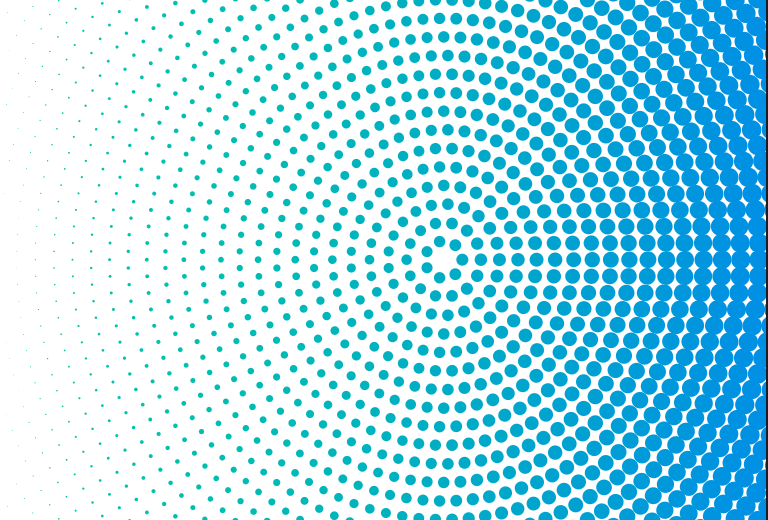
Give the GLSL for this background, as a WebGL 1 fragment shader.

```glsl
precision highp float;
// Halftone of concentric dot rings on white: ring n carries 7n dots, so the
// spacing along each ring stays even. Dots swell from left to right while
// their colour runs from teal to blue; a thin dark strip closes the right side.

uniform vec2 u_resolution;

#define CENTER vec2(0.1149, 0.0006)   // ring centre, in canvas heights from the middle
#define RING_STEP 0.0357              // distance between rings
#define DOTS_PER_RING 7.0             // dots added with each ring
#define MAX_RADIUS 0.0191             // dot radius at the right side
#define COLOR_CURVE 1.3               // how late the blue sets in
#define EDGE_START 0.9974             // left side of the dark strip
#define TEAL vec3(0.0, 0.79, 0.65)
#define BLUE vec3(0.0, 0.56, 0.90)
#define PAPER vec3(1.0)
#define EDGE_COLOR vec3(0.10, 0.12, 0.15)

const float TAU = 6.2831853;

// Signed distance to the dot of one ring that is nearest in angle
float ringDots(vec2 p, float ring, float aspect) {
  float stepAngle = TAU / (DOTS_PER_RING * ring);
  float angle = floor(atan(p.y, p.x) / stepAngle + 0.5) * stepAngle;
  vec2 dotCenter = ring * RING_STEP * vec2(cos(angle), sin(angle));
  float across = (dotCenter.x + CENTER.x) / aspect + 0.5;
  return length(p - dotCenter) - MAX_RADIUS * across;
}

void main() {
  vec2 uv = gl_FragCoord.xy / u_resolution;
  float aspect = u_resolution.x / u_resolution.y;
  float pixel = 1.0 / u_resolution.y;
  vec2 p = (uv - 0.5) * vec2(aspect, 1.0) - CENTER;

  // Union of the nearest dots on the closest rings
  float nearestRing = floor(length(p) / RING_STEP + 0.5);
  float dist = 1.0;
  for (int i = -1; i <= 1; i++) {
    float ring = max(nearestRing + float(i), 1.0);
    dist = min(dist, ringDots(p, ring, aspect));
  }

  // Colour the dots and lay them on the paper
  vec3 ink = mix(TEAL, BLUE, pow(uv.x, COLOR_CURVE));
  float coverage = clamp(0.5 - dist / pixel, 0.0, 1.0);
  vec3 color = mix(PAPER, ink, coverage);

  // Dark strip at the right side
  float strip = clamp((uv.x - EDGE_START) * u_resolution.x + 0.5, 0.0, 1.0);
  color = mix(color, EDGE_COLOR, strip);

  gl_FragColor = vec4(color, 1.0);
}
```
